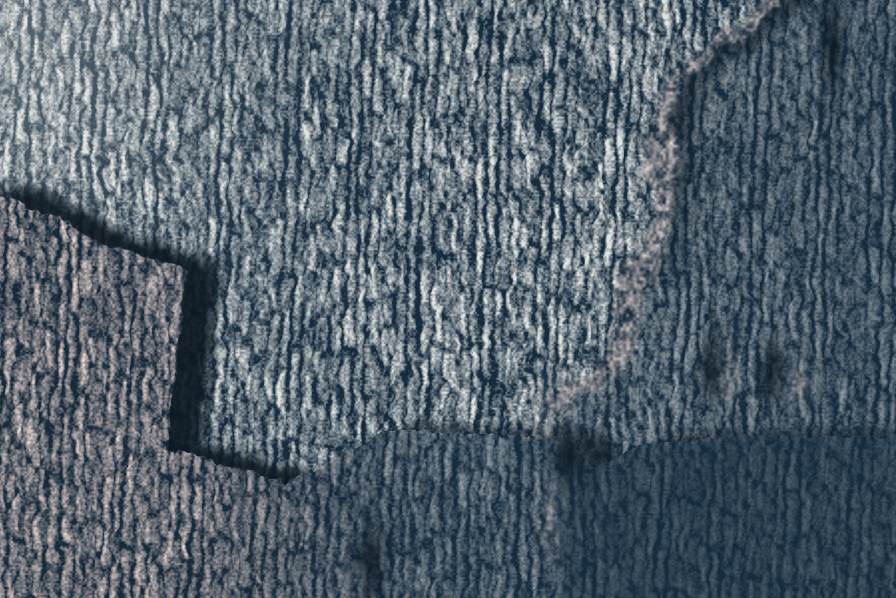
Write a Shadertoy shader that draws this texture.

```glsl
// Overlapping plates of weathered bark under raking light from the lower left.
// Polylines outline the plates, a shifted copy of them casts the shadows, and
// staggered short strands form a height field that is lit by its slope.

float hash(vec2 p) {
    vec3 q = fract(p.xyx * 0.1031);
    q += dot(q, q.yzx + 33.33);
    return fract((q.x + q.y) * q.z);
}

float noise(vec2 p) {
    vec2 i = floor(p), f = fract(p);
    f = f * f * (3.0 - 2.0 * f);
    return mix(mix(hash(i), hash(i + vec2(1, 0)), f.x),
               mix(hash(i + vec2(0, 1)), hash(i + vec2(1, 1)), f.x), f.y);
}

// Piecewise linear curve through points sorted by x
float polyline(vec2 pts[9], float x) {
    float y = pts[0].y;
    for (int i = 0; i < 8; i++) {
        float t = (x - pts[i].x) / (pts[i + 1].x - pts[i].x);
        y = mix(y, pts[i + 1].y, clamp(t, 0.0, 1.0));
    }
    return y;
}

const vec2 LEFT_TOP[9] = vec2[9](
    vec2(0, 0.675), vec2(0.03, 0.665), vec2(0.05, 0.648), vec2(0.1, 0.635), vec2(0.13, 0.615),
    vec2(0.17, 0.592), vec2(0.21, 0.583), vec2(0.25, 0.567), vec2(0.32, 0.548));
const vec2 BOTTOM_TOP[9] = vec2[9](
    vec2(0.28, 0.25), vec2(0.37, 0.222), vec2(0.48, 0.193), vec2(0.55, 0.225), vec2(0.64, 0.28),
    vec2(0.95, 0.27), vec2(0.99, 0.215), vec2(1.07, 0.255), vec2(1.25, 0.27));
// The seam is a curve of x over y
const vec2 SEAM[9] = vec2[9](
    vec2(0.28, 0.92), vec2(0.34, 0.95), vec2(0.37, 1.02), vec2(0.43, 1.05), vec2(0.55, 1.08),
    vec2(0.66, 1.125), vec2(0.76, 1.115), vec2(0.87, 1.14), vec2(1, 1.31));
// Spots as centre and radius
const vec4 HOLLOWS[5] = vec4[5](
    vec4(1.19, 0.385, 0.016, 0.05), vec4(1.29, 0.375, 0.018, 0.05), vec4(1.39, 0.93, 0.018, 0.09),
    vec4(0.62, 0.06, 0.022, 0.06), vec4(0.95, 0.235, 0.025, 0.04));
const vec4 CHIPS[4] = vec4[4](
    vec4(1.215, 0.375, 0.016, 0.05), vec4(1.335, 0.36, 0.022, 0.045),
    vec4(0.92, 0.12, 0.014, 0.065), vec4(0.935, 0.33, 0.03, 0.04));

float blot(vec2 p, vec4 spot) {
    vec2 q = (p - spot.xy) / spot.zw;
    return exp(-dot(q, q));
}

// Negative inside the raised plates
float plateDistance(vec2 p) {
    float side = p.x - 0.28 - 0.1 * (p.y - 0.25);
    float left = max(p.y - polyline(LEFT_TOP, p.x), side);
    return min(left, p.y - polyline(BOTTOM_TOP, p.x));
}

// Rounded strands in staggered cells of random height and offset
float strands(vec2 p, vec2 density) {
    float column = floor(p.x * density.x);
    float v = p.y * density.y + 40.0 * hash(vec2(column, density.x));
    vec2 cell = vec2(column, floor(v));
    float across = fract(p.x * density.x) - 0.5 + 0.26 * (hash(cell + 7.0) - 0.5);
    float body = max(0.0, 1.0 - 5.5 * across * across);
    float along = abs(fract(v) - 0.5);
    return body * (0.45 + 0.55 * hash(cell)) * smoothstep(0.52, 0.3, along);
}

float barkHeight(vec2 p, float rough) {
    p.x += 0.010 * noise(p * vec2(12, 8)) + 0.008 * noise(p * vec2(55, 34)) - 0.03 * p.y;
    p.x += 0.006 * noise(p * vec2(120, 80));
    float h = max(strands(p, vec2(47, 13)), 0.85 * strands(p + 0.37, vec2(56, 19)));
    return h + rough * (noise(p * vec2(60, 32)) - 0.5) + 0.35 * noise(p * vec2(190, 130));
}

void mainImage(out vec4 fragColor, in vec2 fragCoord) {
    vec2 p = fragCoord / iResolution.y;
    float aa = 1.5 / iResolution.y;
    // Ragged outlines
    vec2 e = p + 0.009 * (vec2(noise(p * 38.0), noise(p * 38.0 + 31.0)) - 0.5);
    e += 0.005 * (noise(p * 130.0) - 0.5);
    float d = plateDistance(e);
    float plate = smoothstep(aa, -aa, d);
    float seam = e.x - polyline(SEAM, e.y) + 0.035 * (noise(p * 24.0) - 0.5);
    float beyond = smoothstep(-0.01, 0.03, seam);
    // Broad light on the sheet, the far side of the seam and the plates
    float sheet = mix(1.2, 0.86, smoothstep(0.0, 0.5, p.x));
    sheet += 0.12 * blot(p, vec4(0.88, 0.55, 0.25, 0.3));
    sheet = mix(sheet, mix(0.58, 0.46, smoothstep(1.1, 1.5, p.x)), beyond);
    float plateLight = mix(0.78, 0.48, smoothstep(0.25, 0.6, p.x));
    plateLight = mix(plateLight, 0.24, smoothstep(0.89, 0.97, p.x));
    float light = mix(sheet, plateLight, plate);
    // Relief lit along the slope
    float rough = mix(mix(0.35, 0.75, smoothstep(0.2, 0.6, p.x)), 0.4, max(beyond, plate));
    vec2 q = p + 3.7 * step(d, 0.0), lean = vec2(0.0032, 0.0016);
    float high = barkHeight(q + lean, rough), low = barkHeight(q - lean, rough);
    float relief = 0.36 + 0.60 * (high - low) + 0.31 * (high + low - 1.1);
    relief += 0.5 * (noise(p * 300.0) - 0.5);
    float glow = blot(p, vec4(0, 0.95, 0.38, 0.42)) * (1.0 - plate);
    relief = mix(clamp(relief, 0.0, 1.25), 0.66, 0.38 * glow);
    // Crumbling crust along the seam and chipped spots
    float crust = smoothstep(-0.045, -0.02, seam) * smoothstep(0.022, 0.0, seam);
    crust *= (1.0 - plate) * smoothstep(0.27, 0.33, p.y);
    for (int i = 0; i < 4; i++) crust = max(crust, 0.75 * blot(e, CHIPS[i]));
    float crumbs = 0.8 * noise(p * 75.0) + 0.8 * noise(p * 180.0) - 0.38;
    float tone = mix(light * relief, max(crumbs, 0.0), 0.65 * crust);
    // Thrown shadows and dark hollows
    float shadow = smoothstep(0.022, -0.02, plateDistance(e - vec2(0.054, 0.008)));
    shadow *= (1.0 - plate) * mix(1.0, 0.6, smoothstep(0.5, 0.7, p.x));
    float hollow = 0.7 * smoothstep(0.0, 0.02, seam) * smoothstep(0.08, 0.02, seam);
    hollow *= smoothstep(0.4, 0.85, p.y);
    for (int i = 0; i < 5; i++) hollow = max(hollow, blot(e, HOLLOWS[i]));
    float shade = max(shadow, 0.75 * hollow);
    // Slate to pale palette, warmer on the left plate and crust
    tone = clamp(tone * (1.0 - 0.85 * shade), 0.0, 1.0);
    vec3 color = mix(vec3(0.085, 0.17, 0.24), vec3(0.9, 0.89, 0.87), tone);
    float warmth = max(plate * smoothstep(0.75, 0.3, p.x), 0.8 * crust);
    color *= mix(vec3(0.98, 1.0, 1.01), vec3(1.07, 0.98, 0.97), warmth);
    fragColor = vec4(color * (1.0 - 0.45 * shade), 1.0);
}
```
